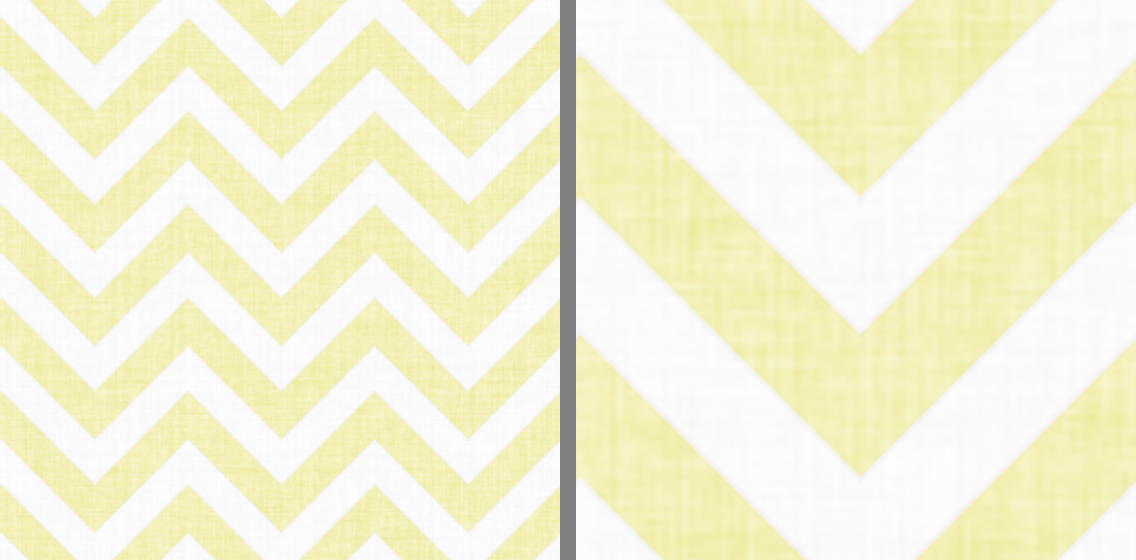
Left, the full canvas; right, a detail of the centre.
This pattern is drawn by a Shadertoy shader. Its source:

```glsl
// Pale yellow and white chevrons printed on linen. A triangle wave shifts
// horizontal stripes into zigzags; hashed threads with layered sines along
// their length give the woven streaks. Every frequency is whole, so it tiles.

#define ZIGZAGS 3.0           // zigzag periods across
#define STRIPES 6.0           // yellow stripes down
#define YELLOW_SHARE 0.508    // yellow part of one stripe period
#define ORIGIN vec2(0.0026, 0.0326) // first peak, from the top left
#define THREADS 256.0         // threads per direction
#define EDGE_SOFT 0.0011      // least edge blur, in canvas units
#define EDGE_SHADE 0.025      // grey fringe along the print
#define YELLOW vec3(0.952, 0.942, 0.715)
#define WHITE vec3(0.982, 0.982, 0.982)
#define YELLOW_WEAVE vec3(0.011, 0.012, 0.055)
#define WHITE_WEAVE vec3(0.007)

const float TAU = 6.2831853;

vec3 hash3(float n) {
    vec3 p = fract(n * vec3(0.1031, 0.1030, 0.0973) + 0.17);
    p += dot(p, p.yzx + 33.33);
    return fract((p.xxy + p.yzz) * p.zyx);
}

// Lightness of one thread at position s along it; wraps in s and in index.
float threadTone(float index, float s, float seed) {
    float id = mod(index, THREADS) + seed;
    vec3 h = hash3(id);
    vec3 phase = hash3(id + 977.0);
    float slub = sin(TAU * (floor(3.0 + 8.0 * h.x) * s + phase.x));
    float streak = sin(TAU * (floor(12.0 + 18.0 * h.y) * s + phase.y));
    float fleck = sin(TAU * (floor(37.0 + 30.0 * phase.z) * s + h.x));
    return (h.z - 0.5) + 0.34 * slub + 0.28 * streak + 0.16 * fleck;
}

// Threads side by side across u, blended softly into each other.
float threads(float u, float s, float seed) {
    float x = u * THREADS;
    float i = floor(x);
    float blend = smoothstep(0.0, 1.0, x - i);
    return mix(threadTone(i, s, seed), threadTone(i + 1.0, s, seed), blend);
}

// Broad, faint unevenness of the cloth.
float mottle(vec2 p) {
    return sin(TAU * (2.0 * p.x + 3.0 * p.y) + 2.0 * sin(TAU * 3.0 * p.x))
         * sin(TAU * (4.0 * p.x - 2.0 * p.y) + 1.5 * sin(TAU * 5.0 * p.y));
}

// Signed distance to the yellow stripes, negative inside.
float chevronDistance(vec2 p) {
    vec2 q = vec2(p.x, 1.0 - p.y) - ORIGIN;
    float drop = 1.0 - abs(2.0 * fract(q.x * ZIGZAGS) - 1.0);
    float phase = q.y * STRIPES - drop - 0.5 * YELLOW_SHARE;
    float fromCentre = abs(fract(phase + 0.5) - 0.5);
    float slope = 2.0 * ZIGZAGS / STRIPES;
    return (fromCentre - 0.5 * YELLOW_SHARE) / (STRIPES * sqrt(1.0 + slope * slope));
}

void mainImage(out vec4 fragColor, in vec2 fragCoord) {
    vec2 p = fragCoord / iResolution.xy;
    float soft = max(EDGE_SOFT, 0.8 / min(iResolution.x, iResolution.y));

    // Cloth: warp and weft, plus slow mottling
    float weave = threads(p.x, p.y, 0.0) + threads(p.y, p.x, 431.0);
    weave += 0.15 * mottle(p);

    // Print: yellow stripes on white, with a faint grey rim
    float d = chevronDistance(p);
    float ink = 1.0 - smoothstep(-soft, soft, d);
    vec3 color = mix(WHITE + WHITE_WEAVE * weave, YELLOW + YELLOW_WEAVE * weave, ink);
    float rim = (d - soft) / (1.3 * soft);
    color -= EDGE_SHADE * exp(-rim * rim);

    fragColor = vec4(clamp(color, 0.0, 1.0), 1.0);
}
```
